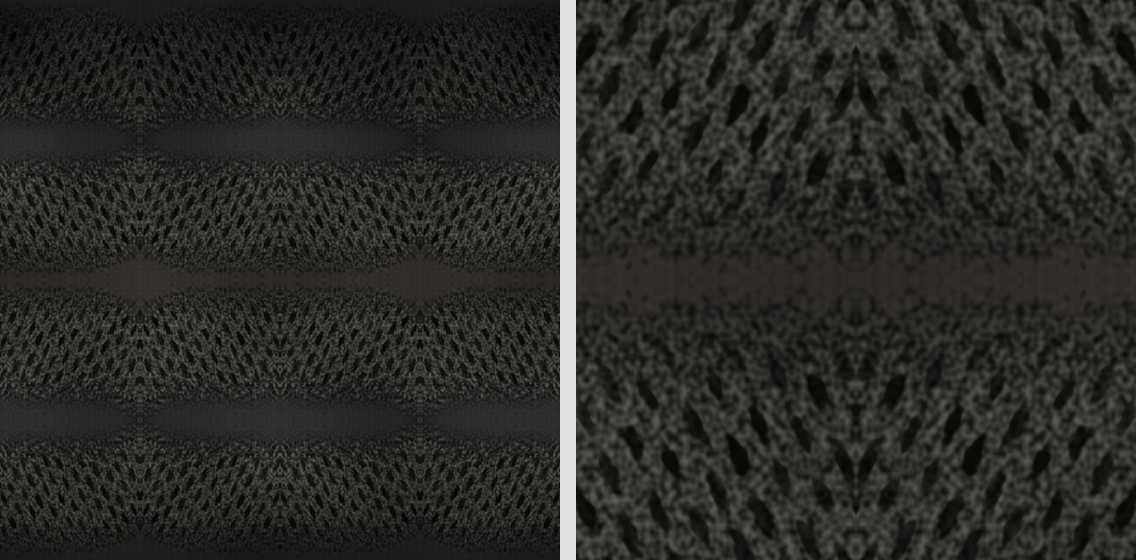
Left: the whole. Right: its middle third, enlarged.
Give the GLSL for this texture, as a WebGL 1 fragment shader.

```glsl
precision highp float;

uniform vec2 u_resolution;

const float TAU = 6.2831853;
const vec2 REPEATS = vec2(2.0);

const vec3 COOL_ROW = vec3(0.162, 0.162, 0.163);
const vec3 BROWN_ROW = vec3(0.180, 0.169, 0.160);
const vec3 DARK_FIBRE = vec3(0.080, 0.080, 0.073);
const vec3 PALE_FIBRE = vec3(0.325, 0.328, 0.310);
const vec3 PIT = vec3(0.040, 0.041, 0.034);

float hash(vec2 cell) {
  vec3 p = fract(cell.xyx * vec3(0.1031, 0.1030, 0.0973));
  p += dot(p, p.yzx + 33.33);
  return fract((p.x + p.y) * p.z);
}

float cornerSlope(vec2 cell, vec2 offset, float period) {
  float angle = TAU * hash(mod(cell, period) + 7.0);
  return dot(vec2(cos(angle), sin(angle)), offset);
}

// Gradient noise that wraps after a whole number of cells
float gradientNoise(vec2 p, float period) {
  vec2 i = floor(p);
  vec2 f = p - i;
  vec2 w = f * f * f * (f * (f * 6.0 - 15.0) + 10.0);
  vec2 e = vec2(1.0, 0.0);
  float low = mix(cornerSlope(i, f, period), cornerSlope(i + e, f - e, period), w.x);
  float high = mix(cornerSlope(i + e.yx, f - e.yx, period),
                   cornerSlope(i + 1.0, f - 1.0, period), w.x);
  return mix(low, high, w.y);
}

// Distance from the centre of each repeat, mirrored on both axes
vec2 mirrorFold(vec2 uv, vec2 repeats) {
  return abs(fract(uv * repeats) - 0.5) / repeats;
}

float window(float x, float start, float full, float fading, float end) {
  return smoothstep(start, full, x) * (1.0 - smoothstep(fading, end, x));
}

// Staggered, ragged slots in slanted columns
float slots(vec2 p, vec2 spacing, vec2 halfSize) {
  float column = floor(p.x / spacing.x);
  p.y += spacing.y * (0.40 * column + 0.2 * hash(vec2(column, 3.0)));
  float row = floor(p.y / spacing.y);
  vec2 id = vec2(column, row) + 40.0;
  vec2 local = p - (vec2(column, row) + 0.5) * spacing;
  local -= (vec2(hash(id), hash(id + 19.0)) - 0.5) * spacing * 0.18;
  float size = mix(0.75, 1.1, hash(id + 53.0));
  float d = length(local / (halfSize * size));
  d += 0.5 * gradientNoise(p * vec2(210.0, 150.0), 256.0);
  return (1.0 - smoothstep(0.65, 1.25, d)) * mix(0.7, 1.0, hash(id + 71.0));
}

// Uneven light over the whole canvas
float lighting(vec2 uv) {
  float shade = pow(0.5 + 0.5 * cos(TAU * (uv.y - 0.94)), 5.0);
  float glow = -cos(2.0 * TAU * uv.x) * cos(2.0 * TAU * uv.y);
  float patches = gradientNoise(uv * 5.0, 5.0);
  return 1.02 - 0.46 * shade + 0.07 * glow + 0.2 * patches;
}

void main() {
  vec2 uv = gl_FragCoord.xy / u_resolution;
  vec2 p = mirrorFold(uv, REPEATS);
  vec2 slanted = vec2(p.x + 0.38 * p.y, p.y);

  // Fine fibre grain
  float coarse = gradientNoise(slanted * vec2(165.0, 105.0), 256.0);
  float fine = gradientNoise(p * vec2(240.0, 215.0) + 31.0, 256.0);
  float grain = 0.6 * coarse + 0.7 * fine;

  // Smooth rows, pinched where the mirrored halves meet
  float pinch = exp(-p.x * p.x / 0.0014);
  float depth = p.y + 0.03 * pinch + 0.02 * coarse;
  float weave = window(depth, 0.010, 0.075, 0.198, 0.250);
  float streaks = gradientNoise(p * vec2(170.0, 24.0), 256.0);
  vec3 ground = mix(COOL_ROW, BROWN_ROW, smoothstep(0.08, 0.18, p.y));
  ground *= 1.0 + 0.12 * streaks + 0.12 * fine;

  // Woven bands with dark slots
  vec3 fibre = mix(DARK_FIBRE, PALE_FIBRE, clamp(0.5 + 1.05 * grain, 0.0, 1.0));
  vec3 color = mix(ground, fibre, weave);
  float slotArea = window(p.y + 0.01 * streaks, 0.025, 0.09, 0.185, 0.225);
  float slot = slots(slanted, vec2(0.0205, 0.037), vec2(0.0052, 0.0125));
  color = mix(color, PIT * (1.0 + 0.8 * grain), slot * slotArea);

  // Shadowed, speckled borders
  float border = window(depth, 0.010, 0.035, 0.050, 0.10)
               + window(depth, 0.178, 0.205, 0.222, 0.248);
  color *= 1.0 - border * (0.22 - 0.35 * grain);

  gl_FragColor = vec4(color * lighting(uv), 1.0);
}
```
